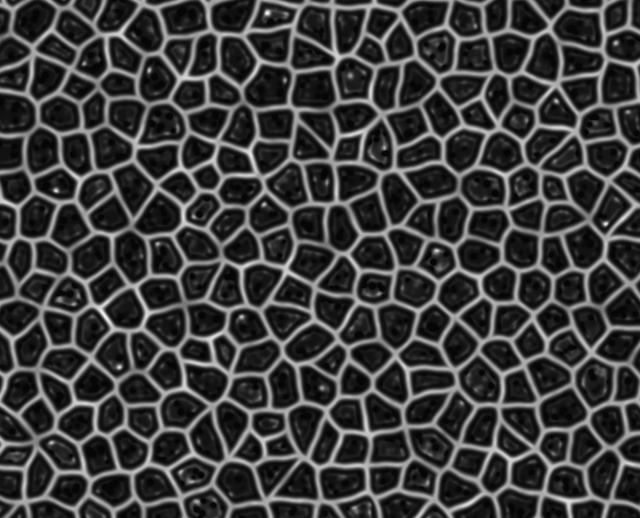
Reproduce this pattern procedurally as a Shadertoy shader.

```glsl
// Draws a sheet of packed cells: soft pale walls around dark, faintly mottled interiors.
// Walls come from the rounded edge distance of a jittered, staggered Voronoi lattice;
// the mottling is a cellular sum of soft blobs with an inner ring along each wall.

#define CELLS_PER_HEIGHT 13.6
#define JITTER 0.74
#define WALL_WIDTH 0.057
#define WALL_TONE 0.64
#define CORNER_SHARPNESS 30.0
#define GRAIN_SCALE 5.0
#define GRAIN_CONTRAST 0.17
#define INNER_TONE 0.06
#define BLACK_LEVEL 0.022

const float ROW_STEP = 0.87;

vec3 hash3(vec2 id) {
    vec3 q = vec3(dot(id, vec2(127.1, 311.7)),
                  dot(id, vec2(269.5, 183.3)),
                  dot(id, vec2(419.2, 371.9)));
    return fract(sin(q) * 43758.55);
}

// Centre of a cell in the staggered lattice
vec2 cellSite(vec2 id) {
    vec2 lattice = vec2(id.x + 0.5 * mod(id.y, 2.0), id.y * ROW_STEP);
    return lattice + JITTER * (hash3(id).xy - 0.5);
}

// Identifier of the cell that contains p
vec2 nearestCell(vec2 p) {
    float row = floor(p.y / ROW_STEP + 0.5);
    vec2 base = vec2(floor(p.x - 0.5 * mod(row, 2.0) + 0.5), row);
    vec2 best = base;
    float bestDist = 1e3;
    for (int j = -2; j <= 2; j++)
    for (int i = -2; i <= 2; i++) {
        vec2 id = base + vec2(i, j);
        vec2 r = cellSite(id) - p;
        float dist = dot(r, r);
        if (dist < bestDist) { bestDist = dist; best = id; }
    }
    return best;
}

// Distance to the cell wall, smoothly blended so that corners are round
float wallDistance(vec2 p, vec2 cell) {
    vec2 own = cellSite(cell) - p;
    float sum = 0.0;
    for (int j = -2; j <= 2; j++)
    for (int i = -2; i <= 2; i++) {
        if (i == 0 && j == 0) continue;
        vec2 other = cellSite(cell + vec2(i, j)) - p;
        float edge = dot(0.5 * (own + other), normalize(other - own));
        sum += exp(-CORNER_SHARPNESS * edge);
    }
    return max(-log(sum) / CORNER_SHARPNESS, 0.0);
}

// Signed soft blobs (x) and rare bright specks (y)
vec2 blobs(vec2 p) {
    vec2 base = floor(p);
    vec2 total = vec2(0.0);
    for (int j = -1; j <= 1; j++)
    for (int i = -1; i <= 1; i++) {
        vec2 id = base + vec2(i, j);
        vec3 h = hash3(id + 57.0);
        vec2 r = id + h.xy - p;
        float blob = exp(-6.5 * dot(r, r));
        total += blob * vec2(2.0 * h.z - 1.0, step(0.988, h.z));
    }
    return total;
}

void mainImage(out vec4 fragColor, in vec2 fragCoord) {
    vec2 p = fragCoord / iResolution.y * CELLS_PER_HEIGHT + 20.0;

    // Gentle bending of the walls
    vec2 bent = p + 0.03 * sin(3.7 * p.yx + vec2(0.0, 1.9))
                  + 0.015 * sin(8.3 * p.yx + 2.0 * p + vec2(2.6, 0.4));

    vec2 cell = nearestCell(bent);
    float d = wallDistance(bent, cell);
    vec2 grain = blobs(p * GRAIN_SCALE);
    float drift = blobs(p * 1.3 + 9.0).x;

    // Pale wall with uneven brightness
    float wallTone = WALL_TONE + 0.2 * drift + 0.07 * grain.x;
    float wall = wallTone * exp(-0.5 * d * d / (WALL_WIDTH * WALL_WIDTH));

    // Mottled interior, kept apart from the wall by a dark rim
    float ringOffset = (d - 0.25) / 0.045;
    float ring = exp(-ringOffset * ringOffset) * (0.5 + grain.x);
    float gain = 0.8 + 1.4 * pow(hash3(cell + 31.0).z, 9.0);
    float inner = INNER_TONE + GRAIN_CONTRAST * grain.x + 0.12 * ring;
    inner = max(inner, 0.0) * gain + 0.4 * grain.y;
    inner *= smoothstep(0.11, 0.23, d);

    fragColor = vec4(vec3(BLACK_LEVEL + wall + inner), 1.0);
}
```
